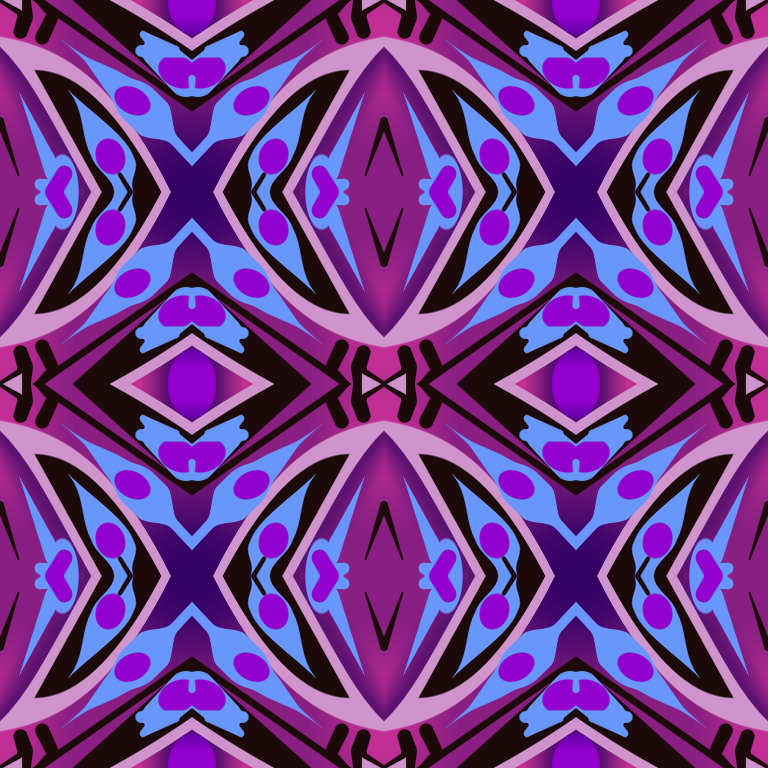
This pattern is drawn by a WebGL 1 fragment shader. Its source:

```glsl
precision highp float;
uniform vec2 u_resolution;

const vec3 INK = vec3(0.11, 0.04, 0.04);
const vec3 BLUE = vec3(0.41, 0.59, 0.98);
const vec3 LILAC = vec3(0.81, 0.58, 0.80);
const vec3 VIOLET = vec3(0.57, 0.0, 0.80);

// Coverage of a shape whose signed distance is negative inside
float fill(float d) {
  float soft = 3.0 / min(u_resolution.x, u_resolution.y);
  return 1.0 - smoothstep(-soft, soft, d);
}

void paint(inout vec3 col, vec3 ink, float d) {
  col = mix(col, ink, fill(d));
}

// Capsule from a to b whose radius runs from ra to rb
float taper(vec2 p, vec2 a, vec2 b, float ra, float rb) {
  vec2 ab = b - a;
  float t = clamp(dot(p - a, ab) / dot(ab, ab), 0.0, 1.0);
  return length(p - a - ab * t) - mix(ra, rb, t);
}

float ellipse(vec2 p, vec2 r) {
  return (length(p / r) - 1.0) * min(r.x, r.y);
}

vec2 turn(vec2 p, float a) {
  return vec2(cos(a) * p.x + sin(a) * p.y, cos(a) * p.y - sin(a) * p.x);
}

vec3 ground(vec2 p) {
  vec3 col = mix(vec3(0.20, 0.0, 0.40), vec3(0.54, 0.12, 0.51), smoothstep(0.05, 0.75, length(p)));
  return mix(col, vec3(0.77, 0.19, 0.59), 1.0 - smoothstep(0.0, 0.5, length((p - vec2(1.0, 0.8)) * vec2(1.2, 0.8))));
}

// Lens with a pale rim, a dark crescent and an inner field
void lens(inout vec3 col, vec2 p) {
  float t = (p.x - 0.11) / 0.89;
  float rim = 0.75 * (1.0 - pow(max(1.0 - t, 0.0), 2.4)) + 0.06 * t * t * t;
  paint(col, LILAC, (p.y - rim) / 1.5);

  float inner = 0.525 + 0.55 * p.y + 0.06 * pow(p.y / 0.76, 6.0) - p.x;
  vec3 field = mix(vec3(0.36, 0.07, 0.44), ground(p), smoothstep(0.0, 0.2, -inner));
  paint(col, field, inner * 0.85);

  float k = 1.0 - (p.x - 0.16) / 0.66;
  float outer = (p.y - 0.635 * (1.0 - k * k)) / 1.5;
  paint(col, INK, max(outer, (p.x - 0.47 - 0.552 * p.y) * 0.87));

  // Paired leaf in the crescent
  float mid = 0.355 + 0.2 * p.y + 0.65 * p.y * p.y;
  float width = mix(0.05, 0.11, smoothstep(0.02, 0.17, p.y)) * (1.0 - smoothstep(0.2, 0.55, p.y));
  paint(col, BLUE, max((abs(p.x - mid) - width) * 0.85, p.y - 0.53));
  paint(col, VIOLET, ellipse(turn(p - vec2(0.425, 0.185), -0.35), vec2(0.075, 0.095)));
  paint(col, INK, taper(p, vec2(0.32, 0.0), vec2(0.375, 0.09), 0.013, 0.011));

  // Winged bud in the inner field
  float bud = ellipse(p - vec2(0.675, 0.0), vec2(0.085, 0.195));
  bud = min(bud, taper(p, vec2(0.68, 0.0), vec2(0.79, 0.04), 0.07, 0.03));
  bud = min(bud, taper(p, vec2(0.72, 0.1), vec2(0.90, 0.52), 0.045, 0.0));
  paint(col, BLUE, bud);
  paint(col, VIOLET, taper(p, vec2(0.665, 0.095), vec2(0.72, 0.0), 0.042, 0.045));
  paint(col, INK, taper(p, vec2(0.905, 0.09), vec2(1.0, 0.37), 0.005, 0.02));
}

// Long leaf on the diagonal
void diagonalLeaf(inout vec3 col, vec2 p) {
  vec2 q = turn(p - vec2(0.0, 0.17), 0.74);
  float s = q.x;
  float body = smoothstep(0.13, 0.3, s) * (1.0 - smoothstep(0.4, 0.66, s));
  float shoulder = smoothstep(0.5, 0.62, s) * (1.0 - smoothstep(0.62, 0.78, s));
  float width = 0.085 * body + 0.022 * shoulder + 0.025 * (1.0 - smoothstep(0.55, 0.93, s));
  float bow = 0.025 * sin(3.38 * s);
  paint(col, BLUE, max(abs(q.y - bow) - width, s - 0.92));
  paint(col, VIOLET, ellipse(turn(p - vec2(0.31, 0.475), 0.5), vec2(0.10, 0.068)));
}

// Dark diamond with its stripe, butterfly and pale jewel
void diamond(inout vec3 col, vec2 p) {
  paint(col, INK, (0.44 + 0.9 * p.x - p.y) * 0.74);
  paint(col, INK, (abs(p.y - 0.44 - 0.7 * p.x) - 0.022) * 0.82);

  float wing = taper(p, vec2(0.03, 0.59), vec2(0.18, 0.73), 0.095, 0.08);
  wing = min(wing, taper(p, vec2(0.13, 0.72), vec2(0.265, 0.735), 0.07, 0.03));
  wing = min(wing, taper(p, vec2(0.14, 0.74), vec2(0.25, 0.82), 0.07, 0.022));
  paint(col, BLUE, max(wing, (p.y - 0.725 - 0.45 * p.x) * 0.9));
  float heart = ellipse(turn(p - vec2(0.07, 0.625), 0.45), vec2(0.11, 0.08));
  paint(col, VIOLET, max(heart, p.y - 0.70));
  paint(col, BLUE, taper(p, vec2(0.0, 0.53), vec2(0.0, 0.59), 0.014, 0.02));

  vec2 j = vec2(p.x, 1.0 - p.y);
  float sag = 0.18 * j.x * (0.43 - j.x);
  paint(col, LILAC, (j.y + sag - 0.265 * (1.0 - j.x / 0.43)) * 0.85);
  vec3 glow = mix(vec3(0.30, 0.04, 0.43), vec3(0.77, 0.20, 0.57), smoothstep(0.08, 0.3, j.x));
  float core = (j.y + sag - 0.20 * (1.0 - j.x / 0.33)) * 0.85;
  paint(col, glow, core);
  paint(col, mix(VIOLET, vec3(0.40, 0.0, 0.65), smoothstep(0.08, 0.18, j.y)),
        max(ellipse(j, vec2(0.125, 0.18)), core));
}

// Forked bars and bow tie at the tile corners
void cornerKnot(inout vec3 col, vec2 p) {
  float bars = taper(p, vec2(0.78, 0.805), vec2(0.725, 0.92), 0.037, 0.033);
  bars = min(bars, taper(p, vec2(0.725, 0.92), vec2(0.80, 1.0), 0.022, 0.018));
  bars = min(bars, taper(p, vec2(0.893, 0.835), vec2(0.868, 0.91), 0.037, 0.04));
  bars = min(bars, taper(p, vec2(0.868, 0.91), vec2(0.88, 1.0), 0.04, 0.04));
  bars = min(bars, taper(p, vec2(0.89, 0.93), vec2(1.0, 1.0), 0.016, 0.012));
  paint(col, INK, bars);
  paint(col, LILAC, max(0.885 - p.x, (1.0 - p.y - 0.55 * (0.985 - p.x)) * 0.87));
}

void main() {
  // Two by two tiles, each mirrored about its centre
  vec2 p = abs(fract(gl_FragCoord.xy / u_resolution * 2.0) - 0.5) * 2.0;
  vec3 col = ground(p);
  diamond(col, p);
  lens(col, p);
  diagonalLeaf(col, p);
  cornerKnot(col, p);
  gl_FragColor = vec4(col, 1.0);
}
```
